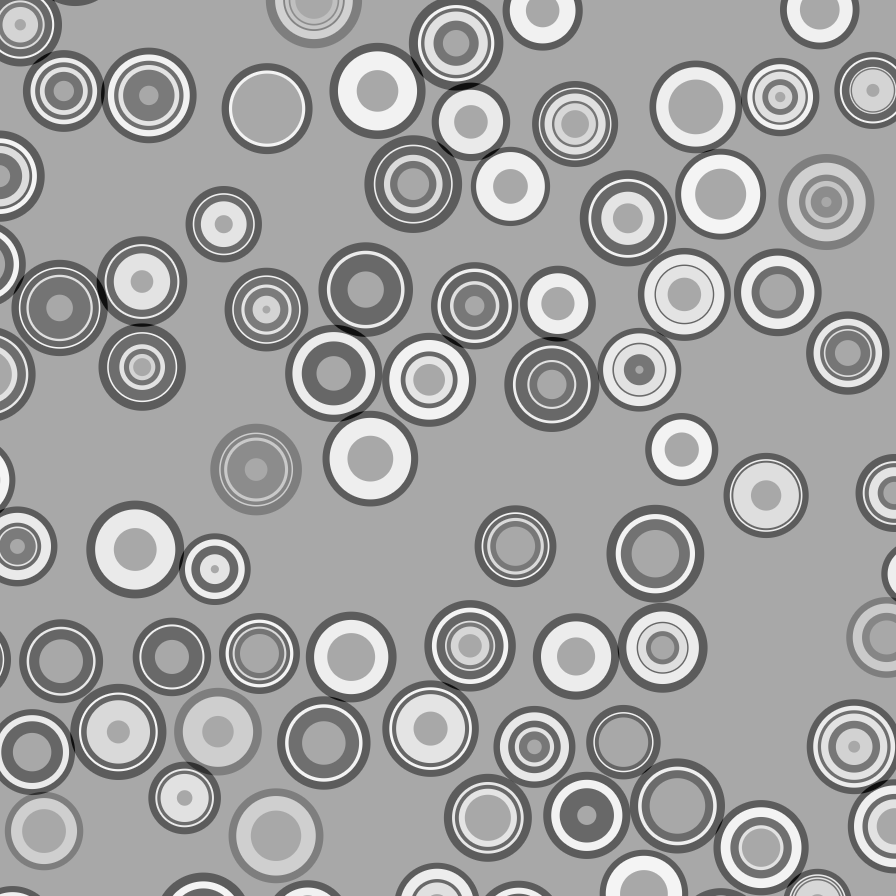
Write a Shadertoy shader that draws this pattern.

```glsl
// Scattered grey discs of concentric rings, pushed apart until their dark rims just touch.

const float CELLS       = 8.7;               // staggered cells along the canvas height
const float ROW_HEIGHT  = 0.866;             // row distance of the staggered grid
const vec2  GRID_SHIFT  = vec2(0.37, 0.61);  // lets the canvas border cut some discs
const float FILL        = 0.76;              // share of cells that hold a disc
const float JITTER      = 0.56;              // spread of a disc inside its cell
const vec2  DISC_RADIUS = vec2(0.32, 0.475); // smallest and largest, in cells
const float RIM_OVERLAP = 0.045;             // how far touching rims overlap, in cells
const float PUSH        = 0.56;              // share of an overlap undone by each disc
const float MAX_SHIFT   = 0.30;              // longest push, in cells
const float BACKGROUND  = 0.66;
const float CONTRAST    = 0.30;              // tone offset of the rim and first ring
const float RING_DECAY  = 0.89;              // contrast kept by each further ring
const float FAINT_SHARE = 0.12;              // share of low contrast discs
const vec2  RIM_WIDTH   = vec2(0.13, 0.20);  // relative to the disc radius
const vec2  RING_WIDTH  = vec2(0.03, 0.25);
const float MIN_CORE    = 0.20;              // rings stop below this relative radius

// Integer hash: three values in 0..1 for a cell and a salt
vec3 hash3(ivec2 cell, int salt) {
    uvec3 v = uvec3(ivec3(cell + 100, salt));
    v = v * 1664525u + 1013904223u;
    v.x += v.y * v.z; v.y += v.z * v.x; v.z += v.x * v.y;
    v ^= v >> 16u;
    v.x += v.y * v.z; v.y += v.z * v.x; v.z += v.x * v.y;
    return vec3(v >> 8u) / 16777216.0;
}

// Every other row is moved by half a cell
float stagger(int row) {
    return 0.5 * float(row & 1);
}

// Disc of a cell before the push: centre in xy, radius in z (0 when empty)
vec3 seedDisc(ivec2 cell) {
    vec3 rnd = hash3(cell, 1);
    vec2 middle = vec2(float(cell.x) + 0.5 + stagger(cell.y), (float(cell.y) + 0.5) * ROW_HEIGHT);
    float radius = mix(DISC_RADIUS.x, DISC_RADIUS.y, sqrt(rnd.z / FILL));
    return vec3(middle + (rnd.xy - 0.5) * JITTER, rnd.z < FILL ? radius : 0.0);
}

// Shift that moves a disc away from the neighbours it overlaps
vec2 pushApart(ivec2 cell, vec3 disc) {
    vec2 shift = vec2(0.0);
    for (int k = 0; k < 9; k++) {
        if (k == 4) continue;
        vec3 other = seedDisc(cell + ivec2(k % 3, k / 3) - 1);
        vec2 away = disc.xy - other.xy;
        float dist = max(length(away), 0.001);
        float overlap = max(disc.z + other.z - RIM_OVERLAP - dist, 0.0);
        if (other.z > 0.0) shift += away / dist * overlap * PUSH;
    }
    return shift * min(1.0, MAX_SHIFT / max(length(shift), 0.001));
}

// Antialiased coverage of a circle at distance d from its centre
float coverage(float radius, float d, float pixel) {
    return clamp((radius - d) / pixel + 0.5, 0.0, 1.0);
}

// Tone offset of a disc: dark and light rings in turn, then a neutral core
float ringTone(ivec2 cell, float discRadius, float d, float pixel) {
    vec3 style = hash3(cell, 3);
    float strength = CONTRAST * (style.x < FAINT_SHARE ? 0.55 : 1.0);
    int ringCount = 2 + int(style.y * 5.0);
    float radius = discRadius, tone = 0.0;
    for (int i = 0; i < 6; i++) {
        if (i >= ringCount || radius < discRadius * MIN_CORE) break;
        vec3 rnd = hash3(cell, 10 + i);
        float offset = (i % 2 == 0) ? -strength : strength;
        if (i > 0) offset *= mix(0.78, 1.0, sqrt(rnd.x));
        tone = mix(tone, offset, coverage(radius, d, pixel));
        float width = (i == 0) ? mix(RIM_WIDTH.x, RIM_WIDTH.y, rnd.y)
                               : mix(RING_WIDTH.x, RING_WIDTH.y, rnd.y * mix(rnd.y, 1.0, 0.3));
        radius -= discRadius * width;
        if (i > 0) strength *= RING_DECAY;
    }
    float core = radius * mix(0.45, 1.0, style.z);
    return mix(tone, 0.0, coverage(core, d, pixel));
}

void mainImage(out vec4 fragColor, in vec2 fragCoord) {
    vec2 p = fragCoord / iResolution.y * CELLS + GRID_SHIFT;
    float pixel = CELLS / iResolution.y;
    int row = int(floor(p.y / ROW_HEIGHT));
    ivec2 home = ivec2(int(floor(p.x - stagger(row))), row);

    // Add the tone offsets, so overlapping rims turn nearly black
    float grey = BACKGROUND;
    for (int k = 0; k < 9; k++) {
        ivec2 cell = home + ivec2(k % 3, k / 3) - 1;
        vec3 disc = seedDisc(cell);

        // Skip empty cells and discs that cannot reach this point
        if (disc.z == 0.0 || length(p - disc.xy) > disc.z + MAX_SHIFT + pixel) continue;
        float d = length(p - disc.xy - pushApart(cell, disc));
        if (d < disc.z + pixel) grey += ringTone(cell, disc.z, d, pixel);
    }
    fragColor = vec4(vec3(clamp(grey, 0.0, 1.0)), 1.0);
}
```
